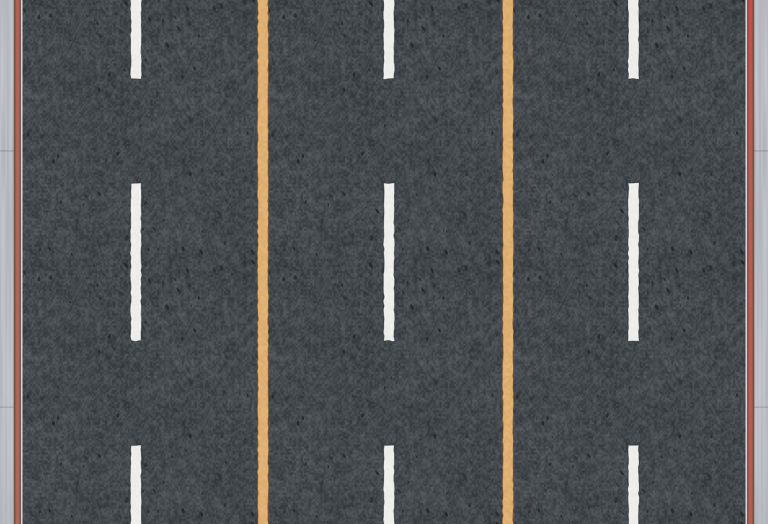
This pattern is drawn by a WebGL 2 fragment shader. Its source:

```glsl
#version 300 es
precision highp float;

uniform vec2 u_resolution;
out vec4 fragColor;

const vec3 ASPHALT = vec3(0.265, 0.287, 0.300);
const vec3 PIT = vec3(0.145, 0.145, 0.145);
const vec3 DASH = vec3(0.93, 0.93, 0.925);
const vec3 AMBER = vec3(0.88, 0.69, 0.44);
const vec3 AMBER_EDGE = vec3(0.47, 0.34, 0.22);
const vec3 KERB = vec3(0.73, 0.74, 0.76);
const vec3 RED = vec3(0.78, 0.30, 0.27);
const vec3 RUST = vec3(0.66, 0.43, 0.36);
const vec3 SEAM = vec3(0.40, 0.33, 0.30);

const vec2 TILE = vec2(0.467, 0.5);
const vec3 DASH_X = vec3(0.2595, 0.7424, 1.2090);
const vec2 AMBER_X = vec2(0.5019, 0.9695);

float hash(vec2 p) {
  return fract(sin(dot(p, vec2(127.1, 311.7))) * 43758.5453);
}

// Value noise that wraps after the given number of cells
float noise(vec2 p, vec2 period) {
  vec2 i = floor(p), f = fract(p);
  f = f * f * (3.0 - 2.0 * f);
  vec2 a = mod(i, period), b = mod(i + 1.0, period);
  return mix(mix(hash(a), hash(vec2(b.x, a.y)), f.x),
             mix(hash(vec2(a.x, b.y)), hash(b), f.x), f.y);
}

float cover(float d, float aa) {
  return 1.0 - smoothstep(-aa, aa, d);
}

float band(float x, float lo, float hi, float aa) {
  return cover(max(lo - x, x - hi), aa);
}

float box(vec2 p, vec2 halfSize) {
  vec2 q = abs(p) - halfSize;
  return length(max(q, 0.0)) + min(max(q.x, q.y), 0.0);
}

// Small slanted dark holes, one candidate per cell
float pits(vec2 t, vec2 cells, float density, float aa) {
  vec2 g = t * cells, size = TILE / cells;
  float mask = 0.0;
  for (int y = -1; y <= 1; y++) {
    for (int x = -1; x <= 1; x++) {
      vec2 id = floor(g) + vec2(x, y);
      vec2 key = mod(id, cells);
      vec2 jitter = vec2(hash(key + 3.7), hash(key + 9.2));
      vec2 d = (g - id - jitter) * size;
      d.x += d.y * (hash(key + 5.1) - 0.3);
      float r = mix(0.0015, 0.0042, hash(key + 1.3));
      float hole = cover(length(d * vec2(1.4, 0.8)) - r, aa);
      mask = max(mask, hole * step(hash(key), density) * (0.35 + 0.6 * hash(key + 7.0)));
    }
  }
  return mask;
}

vec3 asphalt(vec2 p, float aa) {
  vec2 t = p / TILE;
  float fine = noise(t * vec2(150.0, 130.0), vec2(150.0, 130.0));
  float clump = noise(t * vec2(60.0, 44.0), vec2(60.0, 44.0));
  float patches = noise(t * vec2(8.0, 10.0), vec2(8.0, 10.0));
  float shade = (fine - 0.5) * 0.10 + (clump - 0.5) * 0.06 + (patches - 0.5) * 0.025;
  // Fewer holes in the gaps between dashes
  float density = 0.33 + 0.12 * cos(6.28318 * t.y);
  return mix(ASPHALT + shade, PIT, pits(t, vec2(18.0, 20.0), density, aa));
}

// Edge strips, measured inward from the nearer side
vec3 edges(vec3 base, float d, float y, float redness, float aa) {
  float streak = noise(vec2(d * 260.0, y * 7.0), vec2(64.0));
  float joint = abs(mod(y - 0.223 + 0.2445, 0.489) - 0.2445);
  vec3 kerb = KERB + (streak - 0.5) * 0.08 - 0.10 * cover(joint - 0.0015, aa);
  vec3 stripe = mix(RUST, RED, redness);
  vec3 col = mix(base, SEAM, band(d, 0.0255, 0.0405, aa));
  col = mix(col, stripe, band(d, 0.0295, 0.0375, aa));
  col = mix(col, DASH, band(d, 0.0402, 0.0428, aa));
  return mix(col, kerb, cover(d - 0.0262, aa));
}

void main() {
  vec2 p = gl_FragCoord.xy / u_resolution.y;
  float width = u_resolution.x / u_resolution.y;
  float aa = 0.8 / u_resolution.y;
  vec3 col = asphalt(p, aa);

  // Worn outlines for the paint
  float wear = (noise(p * 120.0, vec2(256.0)) - 0.5) * 0.0022;
  float grain = (noise(p * 210.0, vec2(512.0)) - 0.5) * 0.05;

  // Solid amber lines
  for (int i = 0; i < 2; i++) {
    float d = abs(p.x - AMBER_X[i]) - 0.0095 + wear;
    col = mix(col, AMBER_EDGE, 0.7 * cover(d - 0.0016, aa));
    col = mix(col, AMBER + grain, cover(d, aa));
  }

  // White dashes
  float dashY = mod(p.y + 0.25, 0.5) - 0.25;
  for (int i = 0; i < 3; i++) {
    float d = box(vec2(p.x - DASH_X[i], dashY), vec2(0.0098, 0.1503)) + wear;
    col = mix(col, PIT, 0.4 * cover(d - 0.0015, aa));
    col = mix(col, DASH + grain * 0.5, cover(d, aa));
  }

  // Kerbs, with the left stripe more faded
  float side = step(width * 0.5, p.x);
  float redness = mix(0.55, 1.0, side) * (0.5 + 0.5 * noise(vec2(side * 9.0, p.y * 5.0), vec2(32.0)));
  col = edges(col, min(p.x, width - p.x), p.y, redness, aa);
  fragColor = vec4(clamp(col, 0.0, 1.0), 1.0);
}
```
